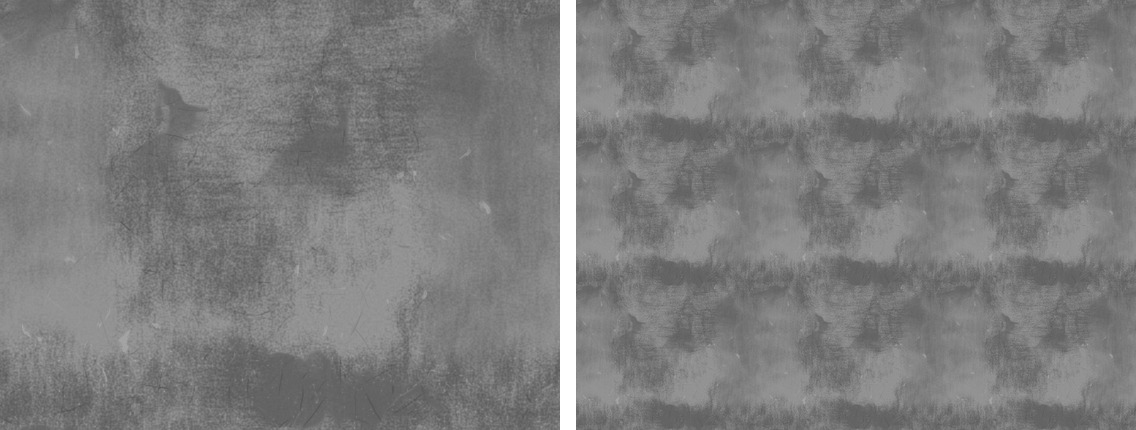
Left: one tile. Right: repeated 3 by 3.
Write a Shadertoy shader that draws this texture.

```glsl
// Worn grey plaster wall: cloudy light and dark paint, dry-brushed edges,
// smooth side columns, scratches, flakes and fine grain.
// Wrapping gradient noise with whole-number periods makes it tile.

const float TAU = 6.28318;
const float DARK_TONE = 0.385;
const float LIGHT_TONE = 0.575;
const float PATCH_TONE = 0.390;
const float PAINT_BIAS = -0.05;
const float PAINT_SOFTNESS = 0.66;
const float BELT_LIGHT = 0.40;
const float COLUMN_LIGHT = 0.12;
const float CLOUD_CONTRAST = 0.85;
const float MOTTLE_CONTRAST = 0.30;
const float GRAIN_WEAR = 0.36;
const float BRUSH_WEAR = 0.30;
const float GRAIN_RELIEF = 0.025;
const float SCRATCH_DEPTH = 0.07;
const float SCRATCH_SHINE = 0.045;
const float FLAKE_SHINE = 0.09;
const float SCRATCH_WIDTH = 0.0010;
const vec2 SCRATCH_CELLS = vec2(17.0, 13.0);

vec2 hash2(vec2 cell, float seed) {
    uvec2 v = uvec2(cell + 37.0 * seed) * 1664525u + 1013904223u;
    v.x += v.y * 1664525u;
    v.y += v.x * 1664525u;
    v ^= v >> 16u;
    v.x += v.y * 1664525u;
    v.y += v.x * 1664525u;
    v ^= v >> 16u;
    return vec2(v & 65535u) / 65536.0;
}

float corner(vec2 cell, vec2 offset, vec2 period, float seed) {
    float angle = TAU * hash2(mod(cell, period), seed).x;
    return dot(vec2(cos(angle), sin(angle)), offset);
}

// Gradient noise that repeats after a whole number of cells
float gradientNoise(vec2 uv, vec2 period, float seed) {
    vec2 p = uv * period;
    vec2 i = floor(p), f = p - i;
    vec2 u = f * f * f * (f * (f * 6.0 - 15.0) + 10.0);
    vec2 e = vec2(1.0, 0.0);
    float low = mix(corner(i, f, period, seed), corner(i + e, f - e, period, seed), u.x);
    float high = mix(corner(i + e.yx, f - e.yx, period, seed),
                     corner(i + 1.0, f - 1.0, period, seed), u.x);
    return mix(low, high, u.y);
}

float fbm(vec2 uv, vec2 period, int octaves, float seed) {
    float sum = 0.0, amplitude = 1.0;
    for (int k = 0; k < octaves; k++) {
        sum += amplitude * gradientNoise(uv, period, seed + float(k));
        period *= 2.0;
        amplitude *= 0.55;
    }
    return sum;
}

// One thin, fading stroke per cell, at a random angle
float scratches(vec2 uv, float seed) {
    vec2 p = uv * SCRATCH_CELLS, cell = floor(p);
    float width = SCRATCH_WIDTH * SCRATCH_CELLS.y;
    float blur = SCRATCH_CELLS.y / iResolution.y;
    float ink = 0.0;
    for (int y = -1; y <= 1; y++)
    for (int x = -1; x <= 1; x++) {
        vec2 id = cell + vec2(x, y);
        vec2 wrapped = mod(id, SCRATCH_CELLS);
        vec2 shape = hash2(wrapped, seed + 1.0);
        vec2 along = vec2(cos(TAU * shape.x), sin(TAU * shape.x));
        vec2 d = p - id - hash2(wrapped, seed);
        float reach = mix(0.15, 0.95, shape.y * shape.y);
        float t = dot(d, along);
        float side = abs(dot(d, vec2(-along.y, along.x)));
        float fade = 1.0 - smoothstep(0.3 * reach, reach, abs(t));
        float stroke = 1.0 - smoothstep(max(width - blur, 0.0), width + blur, side);
        ink = max(ink, stroke * fade * hash2(wrapped, seed + 2.0).x);
    }
    return ink;
}

void mainImage(out vec4 fragColor, in vec2 fragCoord) {
    vec2 uv = fragCoord / iResolution.xy;
    vec2 warp = vec2(fbm(uv, vec2(5.0, 4.0), 4, 1.0), fbm(uv, vec2(5.0, 4.0), 4, 7.0));
    vec2 bent = uv + 0.05 * warp;

    // Layout: light belt above a dark floor, smooth columns at the sides
    float height = uv.y + 0.08 * warp.y;
    float ledge = smoothstep(0.15, 0.24, height);
    float belt = ledge * (1.0 - smoothstep(0.45, 0.78, height));
    float sideDistance = abs(fract(uv.x + 0.025 + 0.012 * warp.x + 0.5) - 0.5);
    float plaster = ledge * (1.0 - smoothstep(0.19, 0.25, sideDistance))
                  * (1.0 - smoothstep(0.84, 0.98, height));
    float column = cos(TAU * (uv.x - 0.09)) * plaster;

    // Fine surface: grain, and faint brush marks running down or across
    float grain = gradientNoise(uv, vec2(230.0, 177.0), 13.0)
                + 0.5 * gradientNoise(uv, vec2(118.0, 91.0), 14.0);
    float down = fbm(uv + 0.012 * warp, vec2(84.0, 9.0), 2, 17.0);
    float across = fbm(uv + 0.016 * warp, vec2(11.0, 88.0), 2, 23.0);
    float turn = gradientNoise(uv, vec2(3.0, 2.0), 29.0) + 0.3 * plaster;
    float brush = mix(across, down, smoothstep(-0.25, 0.25, turn));
    float rough = mix(1.0, 0.45, plaster);

    // Worn paint: grain and brush marks break up the cloud edges
    float clouds = fbm(bent, vec2(4.0, 3.0), 3, 31.0);
    float mottle = fbm(bent, vec2(26.0, 15.0), 4, 37.0);
    float cover = PAINT_BIAS + BELT_LIGHT * (belt - 0.25) + COLUMN_LIGHT * column
                + CLOUD_CONTRAST * clouds * mix(1.0, 0.6, plaster)
                + rough * (MOTTLE_CONTRAST * mottle + GRAIN_WEAR * grain + BRUSH_WEAR * brush);
    float paint = smoothstep(-PAINT_SOFTNESS, PAINT_SOFTNESS, cover);
    float tone = mix(DARK_TONE, LIGHT_TONE, paint);

    // Flat dark patches with crisp outlines
    float blot = fbm(bent, vec2(4.0, 3.0), 4, 41.0) + 0.05 * grain + 0.05 * brush;
    float patchMask = smoothstep(0.17, 0.24, blot) * (1.0 - belt) * (1.0 - 0.7 * plaster);
    tone = mix(tone, PATCH_TONE, 0.8 * patchMask);

    // Flakes, speckles, scratches and grain
    float drips = smoothstep(0.54, 0.72, fbm(bent, vec2(26.0, 11.0), 4, 47.0));
    float specks = smoothstep(0.45, 0.65, grain) * (1.0 - ledge);
    tone += FLAKE_SHINE * max(drips, 0.6 * specks);
    float cuts = max(scratches(uv + 0.02 * warp, 53.0), scratches(uv - 0.02 * warp, 67.0));
    tone -= SCRATCH_DEPTH * cuts * mix(1.0, 0.3, plaster);
    tone += SCRATCH_SHINE * scratches(uv + 0.015 * warp.yx, 59.0) * rough;
    tone += GRAIN_RELIEF * grain * rough * mix(1.0, 0.5, patchMask);

    fragColor = vec4(vec3(clamp(tone, 0.35, 0.64)), 1.0);
}
```
